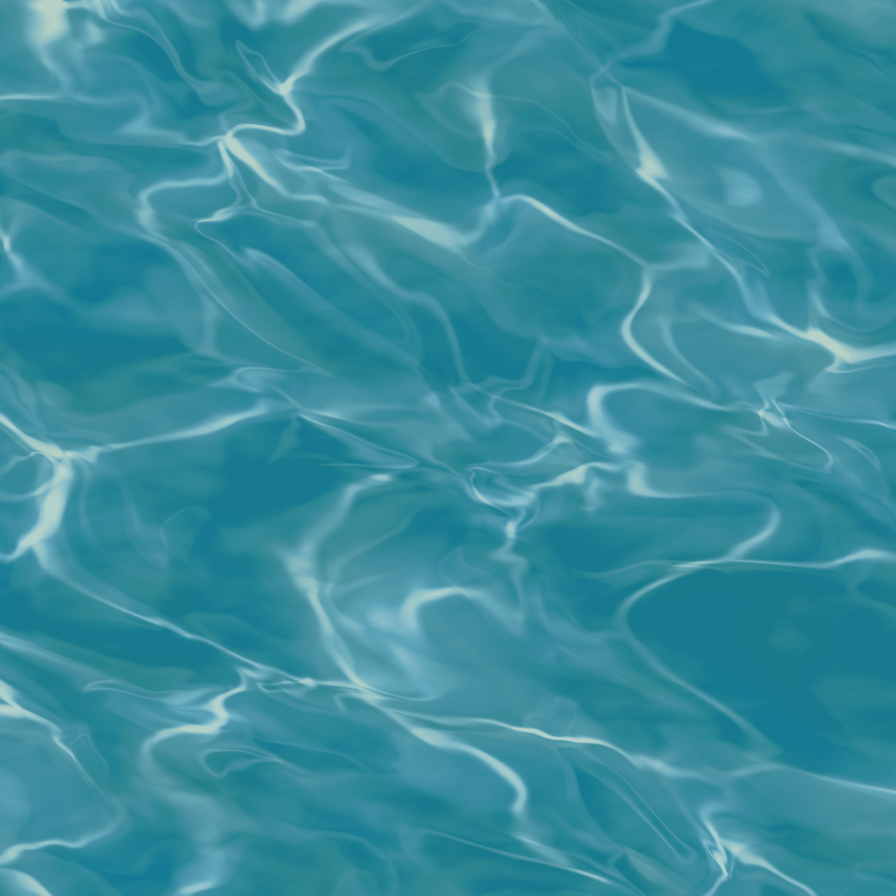
Write a WebGL 1 fragment shader that draws this texture.

```glsl
precision highp float;
// Sunlit pool water: a slanted web of pale caustic lines over mottled teal.
// Warped Voronoi borders form a main and a finer web; contours of gradient
// noise add faint filaments, small loops, translucent sheets and glints.
uniform vec2 u_resolution;

const vec3 DEEP  = vec3(0.09, 0.48, 0.565);
const vec3 TEAL  = vec3(0.17, 0.53, 0.58);
const vec3 WATER = vec3(0.24, 0.55, 0.625);
const vec3 LIGHT = vec3(0.31, 0.59, 0.65);
const vec3 HAZE  = vec3(0.38, 0.65, 0.72);
const vec3 PALE  = vec3(0.52, 0.73, 0.77);
const vec3 GLINT = vec3(0.70, 0.82, 0.79);

vec2 hash2(vec2 p) {
  vec3 a = fract(p.xyx * vec3(0.1031, 0.1030, 0.0973));
  a += dot(a, a.yzx + 33.33);
  return fract((a.xx + a.yz) * a.zy);
}

float cornerSlope(vec2 cell, vec2 offset) {
  float angle = 6.2832 * hash2(cell).x;
  return dot(vec2(cos(angle), sin(angle)), offset);
}

// Gradient noise, roughly -0.7 to 0.7
float gradientNoise(vec2 p) {
  vec2 i = floor(p), f = p - i;
  vec2 u = f * f * f * (f * (f * 6.0 - 15.0) + 10.0);
  vec2 e = vec2(1.0, 0.0);
  float low = mix(cornerSlope(i, f), cornerSlope(i + e, f - e), u.x);
  float high = mix(cornerSlope(i + e.yx, f - e.yx), cornerSlope(i + 1.0, f - 1.0), u.x);
  return mix(low, high, u.y);
}

float fbm(vec2 p) {
  float sum = 0.0, amplitude = 1.0;
  for (int k = 0; k < 4; k++) {
    sum += amplitude * gradientNoise(p);
    p = mat2(1.6, 0.9, -0.9, 1.6) * p + 7.3;
    amplitude *= 0.5;
  }
  return sum;
}

vec2 warp(vec2 p, float scale, float strength) {
  vec2 s = p * scale;
  return p + strength * vec2(gradientNoise(s + 13.7), gradientNoise(s + 41.2));
}

// Distance to the nearest Voronoi border
float cellBorder(vec2 p) {
  vec2 base = floor(p), f = p - base;
  vec2 nearCell = vec2(0.0), nearSeed = vec2(0.0);
  float nearest = 9.0;
  for (int y = -1; y <= 1; y++) for (int x = -1; x <= 1; x++) {
    vec2 cell = vec2(float(x), float(y));
    vec2 seed = cell + 0.9 * hash2(base + cell) - f;
    float d = dot(seed, seed);
    if (d < nearest) { nearest = d; nearCell = cell; nearSeed = seed; }
  }
  float border = 9.0;
  for (int y = -2; y <= 2; y++) for (int x = -2; x <= 2; x++) {
    vec2 cell = nearCell + vec2(float(x), float(y));
    vec2 seed = cell + 0.9 * hash2(base + cell) - f;
    vec2 gap = seed - nearSeed;
    if (dot(gap, gap) > 0.0001)
      border = min(border, dot(0.5 * (seed + nearSeed), normalize(gap)));
  }
  return border;
}

float filament(float value, float width) {
  return 1.0 - smoothstep(0.1 * width, width, abs(value));
}

vec3 waterColor(float tone) {
  float t = tone * 5.0;
  vec3 c = mix(DEEP, TEAL, clamp(t, 0.0, 1.0));
  c = mix(c, WATER, clamp(t - 1.0, 0.0, 1.0));
  c = mix(c, LIGHT, clamp(t - 2.0, 0.0, 1.0));
  c = mix(c, HAZE, clamp(t - 3.0, 0.0, 1.0));
  c = mix(c, PALE, clamp(t - 4.0, 0.0, 1.0));
  return mix(c, GLINT, clamp((t - 5.0) * 0.5, 0.0, 1.0));
}

void main() {
  vec2 uv = gl_FragCoord.xy / u_resolution.y;

  // Slanted, flattened space, bent at three sizes
  vec2 plane = vec2(uv.x * 3.5, (uv.y + 0.25 * uv.x) * 5.6) + 5.0;
  vec2 bent = warp(warp(warp(plane, 0.9, 0.5), 2.3, 0.24), 6.0, 0.09);

  // Main web, uneven in width and strength along its lines
  float border = cellBorder(bent);
  float swell = max(gradientNoise(plane * 2.6 + 3.0), 0.0);
  float strength = smoothstep(-0.45, 0.35, gradientNoise(plane * 1.3 + 21.0));
  float grain = 1.0 + 0.7 * gradientNoise(bent * 6.0 + 4.0);
  float web = filament(border, 0.055 + 0.07 * swell) * grain;
  float halo = exp(-6.0 * border);

  // Finer web gathered in patches
  float patches = smoothstep(-0.2, 0.3, gradientNoise(plane * 0.9 + 60.0));
  float fineBorder = cellBorder(warp(bent * vec2(1.7, 2.0), 1.3, 0.45) + 31.0);
  float fineWeb = filament(fineBorder, 0.13) * patches;

  // Faint filaments, small loops and sheets with one crisp side
  float folds = gradientNoise(bent * 1.7 + 30.0);
  float ripples = gradientNoise(warp(bent, 2.0, 0.3) * 2.7 + 80.0);
  float veins = filament(folds, 0.08) * (0.3 + 0.7 * strength);
  float loops = filament(ripples - 0.3, 0.1) * (0.25 + 0.75 * patches);
  float sheet = smoothstep(0.0, 0.07, folds) * (1.0 - smoothstep(0.07, 0.5, folds));
  float glints = smoothstep(0.28, 0.5, gradientNoise(bent * vec2(3.2, 4.2) + 9.0));

  // Mottling and fine level streaks
  float mottle = fbm(bent * 0.95 + 17.0);
  float streaks = fbm(warp(uv * vec2(13.0, 30.0), 0.6, 0.7));

  float tone = 0.06 + 0.56 * mottle + 0.17 * streaks;
  tone += 0.28 * halo * (0.4 + 0.6 * strength) + 0.20 * sheet;
  tone += 0.24 * fineWeb + 0.24 * veins + 0.36 * loops;
  tone += 0.45 * glints * (0.3 + 0.7 * patches);
  tone = max(tone, -0.1) + web * (0.18 + 0.46 * strength);

  vec3 color = waterColor(tone);
  float tint = gradientNoise(bent * 2.1 + 50.0);
  color += tint * vec3(-0.025, 0.0, 0.035);
  gl_FragColor = vec4(clamp(color, 0.0, 1.0), 1.0);
}
```
